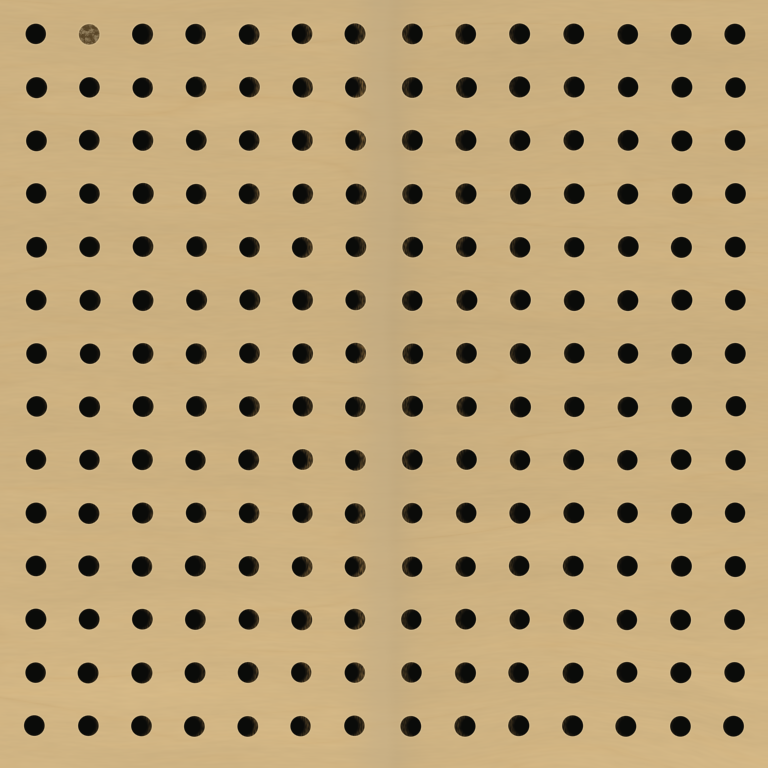
Write a Shadertoy shader that draws this texture.

```glsl
// Pale wooden pegboard: two panels of 7 by 14 drilled holes meeting at a soft seam.
// Stretched gradient noise makes the grain; each hole is a disc with an offset
// dark core, so the bore wall facing the seam shows as a lit brown crescent.

const vec3 WOOD = vec3(0.812, 0.703, 0.512);
const vec3 WOOD_GREY = vec3(0.765, 0.675, 0.515);
const vec3 GRAIN_TAN = vec3(0.745, 0.600, 0.385);
const vec3 RIM_PALE = vec3(0.870, 0.780, 0.600);
const vec3 BORE_DARK = vec3(0.040, 0.042, 0.036);
const vec3 BORE_WALL = vec3(0.400, 0.310, 0.175);

const float ROWS = 14.0;
const float PANEL_COLUMNS = 7.0;
const float SEAM_X = 0.499;
const float HOLE_RADIUS = 0.0134;

float hash(vec2 p) {
    vec3 q = fract(p.xyx * 0.1031);
    q += dot(q, q.yzx + 33.33);
    return fract((q.x + q.y) * q.z);
}

vec2 gradientAt(vec2 cell) {
    float angle = 6.28318 * hash(cell);
    return vec2(cos(angle), sin(angle));
}

float gradientNoise(vec2 p) {
    vec2 i = floor(p), f = fract(p);
    vec2 u = f * f * f * (f * (f * 6.0 - 15.0) + 10.0);
    vec2 e = vec2(0.0, 1.0);
    float a = dot(gradientAt(i), f);
    float b = dot(gradientAt(i + e.yx), f - e.yx);
    float c = dot(gradientAt(i + e.xy), f - e.xy);
    float d = dot(gradientAt(i + e.yy), f - e.yy);
    return mix(mix(a, b, u.x), mix(c, d, u.x), u.y);
}

float fbm(vec2 p) {
    float sum = 0.0, weight = 0.6;
    for (int i = 0; i < 4; i++) {
        sum += weight * gradientNoise(p);
        p = p * 2.03 + 17.3;
        weight *= 0.5;
    }
    return sum;
}

// Antialiased coverage of a region whose signed distance is negative inside
float coverage(float dist, float soft) {
    return 1.0 - smoothstep(-soft, soft, dist);
}

vec3 woodColor(vec2 uv) {
    // Grain runs across the board and waves most at the lower right
    float wave = 0.25 + smoothstep(0.45, 1.0, uv.x) * smoothstep(0.45, 0.0, uv.y);
    float y = uv.y + 0.06 * wave * gradientNoise(uv * vec2(3.5, 4.0) + 5.0);
    float bands = fbm(vec2(uv.x * 1.6, y * 15.0) + 31.0);
    float streaks = fbm(vec2(uv.x * 5.0, y * 65.0) + 11.0);
    float fibres = gradientNoise(vec2(uv.x * 38.0, y * 270.0));
    float rings = gradientNoise(vec2(uv.x * 2.2, y * 22.0) + 70.0);
    float veins = exp(-abs(rings) * 26.0) * smoothstep(-0.15, 0.3, bands);

    vec3 color = mix(WOOD, GRAIN_TAN, 0.30 * max(streaks, 0.0) + 0.20 * veins);
    color *= 1.0 + 0.045 * bands + 0.03 * streaks + 0.016 * fibres;
    // Greyer wood beside the seam, slightly deeper tone on the right of it
    float seamX = uv.x - SEAM_X + 0.008 * gradientNoise(vec2(2.0, uv.y * 6.0));
    color = mix(color, WOOD_GREY, 0.65 * exp(-seamX * seamX * 900.0));
    color *= 1.0 - 0.025 * smoothstep(0.0, 0.02, seamX) * exp(-max(seamX, 0.0) * 7.0);
    return color * (0.99 + 0.025 * smoothstep(0.5, 0.0, uv.y));
}

// Nearest hole: xy is its centre, zw its column and row
vec4 nearestHole(vec2 uv) {
    float right = step(SEAM_X, uv.x);
    vec2 first = vec2(mix(0.0463, 0.5360, right), 0.0547);
    vec2 pitch = vec2(mix(0.0693, 0.0701, right), 0.0693);
    vec2 last = vec2(PANEL_COLUMNS, ROWS) - 1.0;
    vec2 id = clamp(round((uv - first) / pitch), vec2(0.0), last);
    vec2 center = first + id * pitch;
    center.x += 0.0013 - 0.0065 * (center.y - 0.65) * (center.y - 0.65);
    id.x += right * PANEL_COLUMNS;
    center += 0.0012 * (vec2(hash(id), hash(id + 40.0)) - 0.5);
    return vec4(center, id);
}

vec3 boreColor(vec2 p, vec2 center, vec2 id, float soft) {
    float side = sign(SEAM_X - center.x);
    float nearSeam = 1.0 - clamp(abs(center.x - SEAM_X) / 0.46, 0.0, 1.0);
    float shift = 0.0012 + 0.0065 * nearSeam + 0.0015 * (hash(id + 9.0) - 0.5);
    float core = length(p + vec2(side * shift, 0.0)) - HOLE_RADIUS * 0.98;
    float grit = 0.75 + 0.8 * gradientNoise(p * vec2(500.0, 180.0) + id * 7.0);
    float light = (0.25 + 0.6 * nearSeam) * mix(0.65, 1.0, step(0.0, side));
    light *= grit * (0.7 + 0.6 * hash(id + 3.0));
    vec3 color = mix(BORE_DARK, BORE_WALL, light * (1.0 - coverage(core, soft + 0.0022)));

    // One hole in the top row is plugged with a rough wood chip
    float plugged = 1.0 - step(0.5, distance(id, vec2(1.0, ROWS - 1.0)));
    float chip = fbm(p * 170.0 + 3.0);
    vec3 plug = mix(BORE_WALL, WOOD * 0.8, smoothstep(-0.25, 0.35, chip));
    return mix(color, plug, plugged * 0.85);
}

void mainImage(out vec4 fragColor, in vec2 fragCoord) {
    vec2 uv = fragCoord / iResolution.xy;
    float soft = max(0.0008, 0.8 / min(iResolution.x, iResolution.y));
    vec4 hole = nearestHole(uv);
    vec2 p = uv - hole.xy;
    float dist = length(p) - HOLE_RADIUS * (0.98 + 0.04 * hash(hole.zw + 21.0));

    vec3 color = woodColor(uv);
    color = mix(color, RIM_PALE, 0.45 * coverage(abs(dist - 0.001) - 0.0006, soft));
    color = mix(color, boreColor(p, hole.xy, hole.zw, soft), coverage(dist, soft));
    fragColor = vec4(color, 1.0);
}
```
